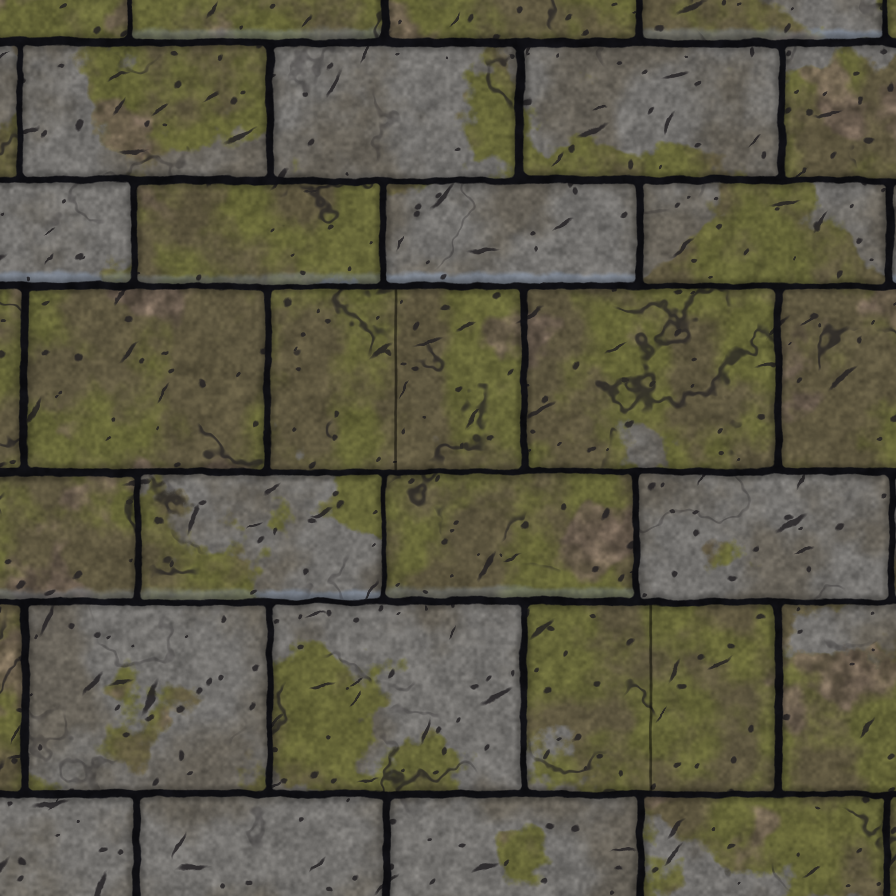
Give the GLSL for this texture, as a WebGL 1 fragment shader.

```glsl
precision highp float;
// Weathered stone wall: six staggered courses of blocks with dark open joints.
// Each block gets its own moss cover from thresholded noise, then pits, gouges,
// cracks and crumbled patches; some lower edges carry a pale bluish wear band.
uniform vec2 u_resolution;

const float BLOCK_WIDTH = 0.281;
const float OFFSET_EVEN = 0.149;   // first joint of even courses
const float OFFSET_ODD = 0.023;    // first joint of odd courses
const float JOINT_JITTER = 0.012;
const float GAP_MIN = 0.0022;      // inset of a block edge from its joint
const float GAP_MAX = 0.0055;
const float CORNER = 0.005;
const vec2 SEAM_LOW = vec2(1.0, 2.0);   // course and block split by a hairline
const vec2 SEAM_HIGH = vec2(3.0, 1.0);
const vec3 JOINT = vec3(0.055, 0.055, 0.068);
const vec3 STONE = vec3(0.445, 0.437, 0.425);
const vec3 STONE_WARM = vec3(0.39, 0.37, 0.335);
const vec3 MOSS = vec3(0.385, 0.385, 0.205);
const vec3 MOSS_BROWN = vec3(0.355, 0.325, 0.235);
const vec3 RUBBLE = vec3(0.43, 0.37, 0.33);
const vec3 PIT = vec3(0.13, 0.12, 0.13);
const vec3 WORN_EDGE = vec3(0.49, 0.53, 0.59);

float hash(vec2 p) {
  vec3 q = fract(vec3(p.xyx) * 0.1031);
  q += dot(q, q.yzx + 33.33);
  return fract((q.x + q.y) * q.z);
}

vec2 hash2(vec2 p) { return vec2(hash(p), hash(p + 71.7)); }

float noise(vec2 p) {
  vec2 i = floor(p), f = fract(p);
  f = f * f * (3.0 - 2.0 * f);
  return mix(mix(hash(i), hash(i + vec2(1, 0)), f.x),
             mix(hash(i + vec2(0, 1)), hash(i + 1.0), f.x), f.y);
}

float fbm(vec2 p) {
  float sum = 0.0, amp = 0.5;
  for (int i = 0; i < 5; i++) {
    sum += amp * noise(p);
    p = mat2(1.6, 1.2, -1.2, 1.6) * p + 9.3;
    amp *= 0.5;
  }
  return sum;
}

// Course at height y: its index, vertical span and moss cover of its blocks
void findCourse(float y, out float id, out vec2 span, out vec4 moss) {
  id = 0.0; span = vec2(-0.05, 0.114); moss = vec4(0.1, 0.12, 0.55, 0.3);
  if (y > 0.114) { id = 1.0; span = vec2(0.114, 0.329); moss = vec4(0.15, 0.5, 0.78, 0.8); }
  if (y > 0.329) { id = 2.0; span = vec2(0.329, 0.473); moss = vec4(0.6, 1.0, 0.2, 0.65); }
  if (y > 0.473) { id = 3.0; span = vec2(0.473, 0.681); moss = vec4(1.0, 1.0, 0.92, 1.0); }
  if (y > 0.681) { id = 4.0; span = vec2(0.681, 0.799); moss = vec4(1.0, 0.12, 0.45, 0.42); }
  if (y > 0.799) { id = 5.0; span = vec2(0.799, 0.953); moss = vec4(0.28, 0.35, 0.5, 0.6); }
  if (y > 0.953) { id = 6.0; span = vec2(0.953, 1.117); moss = vec4(0.9, 0.85, 0.65, 0.9); }
}

float jointX(float i, float course) {
  float offset = mod(course, 2.0) < 0.5 ? OFFSET_EVEN : OFFSET_ODD;
  return offset + i * BLOCK_WIDTH + (hash(vec2(i + 5.0, course + 3.0)) - 0.5) * JOINT_JITTER;
}

// Scattered slanted ellipses: 1 inside a mark
float marks(vec2 p, float cells, vec2 size, float density) {
  float mark = 0.0;
  for (int y = -1; y <= 1; y++)
    for (int x = -1; x <= 1; x++) {
      vec2 cell = floor(p * cells) + vec2(x, y);
      vec2 place = hash2(cell + 11.0), kind = hash2(cell + 47.0);
      vec2 q = p - (cell + place) / cells;
      float a = mix(0.0, 1.3, kind.y);
      q = vec2(dot(q, vec2(cos(a), sin(a))), dot(q, vec2(-sin(a), cos(a))));
      float r = length(q / (size * mix(0.4, 1.0, place.x)));
      mark = max(mark, step(kind.x, density) * (1.0 - smoothstep(0.55, 1.1, r)));
    }
  return mark;
}

void main() {
  vec2 p = gl_FragCoord.xy / u_resolution.y;
  float px = 1.0 / u_resolution.y;
  vec2 wobble = vec2(fbm(p * 45.0), fbm(p * 45.0 + 30.0)) - 0.48;

  // Course and block
  float course; vec2 span; vec4 mossRow;
  findCourse(p.y, course, span, mossRow);
  float i = floor((p.x - jointX(0.0, course)) / BLOCK_WIDTH);
  if (p.x < jointX(i, course)) i -= 1.0;
  if (p.x >= jointX(i + 1.0, course)) i += 1.0;
  float block = mod(i, 4.0);
  vec2 id = vec2(block + 3.0, course * 7.0 + 2.0);
  float cover = dot(mossRow, vec4(equal(vec4(0, 1, 2, 3), vec4(block))));

  // Distance inward from the ragged, rounded block outline
  vec2 lo = vec2(jointX(i, course), span.x) + mix(vec2(GAP_MIN), vec2(GAP_MAX), hash2(id));
  vec2 hi = vec2(jointX(i + 1.0, course), span.y) - mix(vec2(GAP_MIN), vec2(GAP_MAX), hash2(id + 19.0));
  vec2 q = abs(p + wobble * 0.006 - 0.5 * (lo + hi)) - 0.5 * (hi - lo) + CORNER;
  float inside = CORNER - length(max(q, 0.0)) - min(max(q.x, q.y), 0.0);

  // Bare stone and moss
  vec2 s = p + hash2(id + 5.0) * 13.0;
  float blotch = fbm(s * 12.0), grain = noise(p * 230.0) - 0.5, grit = fbm(p * 75.0) - 0.48;
  vec3 color = mix(STONE, STONE_WARM, smoothstep(0.4, 0.68, blotch));
  vec2 lean = (p - 0.5 * (lo + hi)) / (hi - lo);
  float growth = fbm(s * 8.0) + 0.35 * dot(lean, hash2(id + 31.0) - vec2(0.3, 0.5)) + 0.12 * grit;
  float level = mix(0.8, 0.12, cover);
  float moss = smoothstep(level - 0.025, level + 0.03, growth);
  vec3 mossColor = mix(MOSS, MOSS_BROWN, smoothstep(0.36, 0.62, fbm(s * 15.0 + 50.0)));
  color = mix(color, mossColor, moss * 0.95);

  // Crumbled patches
  float crumble = moss * smoothstep(0.58, 0.66, fbm(s * 9.0 + 80.0));
  color = mix(color, RUBBLE * (0.65 + 0.65 * noise(p * 90.0)), crumble * 0.75);

  // Relief, grain and pale lower edges
  float relief = fbm(p * 38.0) - fbm((p + vec2(-0.003, 0.004)) * 38.0);
  color *= 1.0 + 0.5 * relief + 0.2 * grain + 0.32 * grit;
  float worn = step(mod(course, 2.0), 0.5) * step(0.5, course) * step(0.35, hash(id + 61.0));
  worn *= 1.0 - smoothstep(0.007, 0.014, p.y - lo.y + wobble.x * 0.012);
  color = mix(color, WORN_EDGE * (1.0 + 0.3 * grit), worn * 0.75 * (1.0 - 0.5 * moss));

  // Pits, gouges and cracks
  vec2 bent = p + wobble * 0.012;
  float rough = hash(id + 83.0);
  float damage = marks(bent, 34.0, vec2(0.0062, 0.0042), 0.32);
  damage = max(damage, marks(bent + 3.0, 18.0, vec2(0.022, 0.0036), 0.12 + 0.28 * rough));
  float ridge = abs(fbm(s * 9.0 + 20.0) - 0.49);
  float crack = (1.0 - smoothstep(0.003, 0.02, ridge)) * smoothstep(0.52, 0.66, noise(s * 17.0));
  damage = max(damage, crack * (0.35 + 0.5 * moss));
  color = mix(color, PIT, damage * 0.82);

  // Hairline seam, edge shade and joints
  float seamed = max(step(distance(vec2(course, block), SEAM_LOW), 0.1),
                     step(distance(vec2(course, block), SEAM_HIGH), 0.1));
  float seam = abs(p.x - 0.5 * (lo.x + hi.x) + wobble.x * 0.002);
  color *= 1.0 - 0.5 * seamed * (1.0 - smoothstep(0.0006, 0.0012 + px, seam));
  color *= mix(0.75, 1.0, smoothstep(0.0, 0.009, inside));
  color = mix(JOINT * (1.0 + grit), color, smoothstep(-px, px, inside));
  gl_FragColor = vec4(color, 1.0);
}
```
